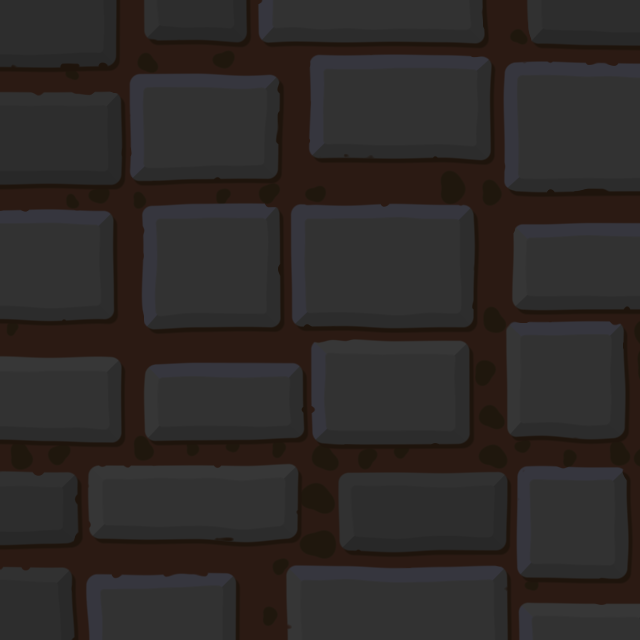
Write a WebGL 1 fragment shader that draws this texture.

```glsl
precision highp float;
uniform vec2 u_resolution;

#define CELL vec2(0.30, 0.207)
#define JITTER vec2(0.36, 0.42)
#define GAP 0.0065
#define POCKET vec2(0.15, 0.27)
#define CORNER 0.016
#define BEVEL 0.021
#define WOBBLE 0.006
#define SHADOW vec2(0.006, -0.007)
#define PEBBLE_CELL 0.066
#define PEBBLE_MAX 0.036

const vec3 DIRT = vec3(0.167, 0.103, 0.076);
const vec3 DIRT_SHADOW = vec3(0.118, 0.078, 0.047);
const vec3 PEBBLE = vec3(0.122, 0.092, 0.052);
const vec3 STONE_DARK = vec3(0.178);
const vec3 STONE_LIGHT = vec3(0.198);
const vec3 BLUE_RIM = vec3(0.212, 0.212, 0.245);

float hash(vec2 p) {
  vec3 q = fract(vec3(p.xyx) * 0.1031 + 0.37);
  q += dot(q, q.yzx + 33.33);
  return fract((q.x + q.y) * q.z);
}

float noise(vec2 p) {
  vec2 i = floor(p), f = fract(p);
  f = f * f * (3.0 - 2.0 * f);
  return mix(mix(hash(i), hash(i + vec2(1, 0)), f.x),
             mix(hash(i + vec2(0, 1)), hash(i + vec2(1, 1)), f.x), f.y);
}

float roundBox(vec2 p, vec2 b, float r) {
  vec2 q = abs(p) - b + r;
  return length(max(q, 0.0)) + min(max(q.x, q.y), 0.0) - r;
}

// Each grid cell holds one wall: its position is jittered about the middle.
vec2 wall(vec2 c) {
  return c + 0.5 + JITTER * (vec2(hash(c + 3.0), hash(c + 47.0)) - 0.5);
}

// Pinwheel tiling: four walls around a grid corner bound one block.
void blockBounds(vec2 v, out vec2 center, out vec2 halfSize) {
  float odd = mod(v.x + v.y, 2.0);
  vec2 lo = vec2(wall(v + vec2(-1.0, odd - 1.0)).x, wall(v + vec2(-odd, -1.0)).y);
  vec2 hi = vec2(wall(v + vec2(0.0, -odd)).x, wall(v + vec2(odd - 1.0, 0.0)).y);
  vec2 size = hi - lo;
  // Strongly skewed insets leave a few wide dirt pockets.
  vec2 insetLo = pow(vec2(hash(v + 11.0), hash(v + 23.0)), vec2(3.5));
  vec2 insetHi = pow(vec2(hash(v + 31.0), hash(v + 59.0)), vec2(3.5));
  lo = (lo + insetLo * POCKET * size) * CELL + GAP;
  hi = (hi - insetHi * POCKET * size) * CELL - GAP;
  center = 0.5 * (lo + hi);
  halfSize = 0.5 * (hi - lo);
}

// Distance to the nearest block, its shadow distance, and its bounds.
float nearestBlock(vec2 p, out float shadow, out vec2 id, out vec2 q, out vec2 b) {
  float best = 1e3;
  shadow = 1e3;
  vec2 cell = floor(p / CELL);
  for (int j = 0; j < 2; j++)
    for (int i = 0; i < 2; i++) {
      vec2 v = cell + vec2(float(i), float(j)), center, halfSize;
      blockBounds(v, center, halfSize);
      float d = roundBox(p - center, halfSize, CORNER);
      shadow = min(shadow, roundBox(p - center - SHADOW, halfSize, CORNER));
      if (d < best) { best = d; id = v; q = p - center; b = halfSize; }
    }
  return best;
}

// Egg-shaped pebbles, kept only where the dirt leaves room for them.
float pebbles(vec2 p) {
  float best = 1e3, shadow;
  vec2 cell = floor(p / PEBBLE_CELL), id, q, b;
  for (int j = -1; j <= 1; j++)
    for (int i = -1; i <= 1; i++) {
      vec2 c = cell + vec2(float(i), float(j));
      vec2 offset = vec2(hash(c + 71.0), hash(c + 83.0)) - 0.5;
      vec2 center = (c + 0.5 + 0.5 * offset) * PEBBLE_CELL;
      float room = nearestBlock(center, shadow, id, q, b);
      float radius = min(mix(0.011, PEBBLE_MAX, hash(c + 97.0)), room * 0.8);
      vec2 r = p - center;
      float angle = atan(r.y, r.x), phase = 6.283 * hash(c + 101.0);
      float outline = 1.0 + 0.16 * sin(2.0 * angle + phase) + 0.09 * sin(3.0 * angle - phase);
      if (radius > 0.009) best = min(best, length(r) - radius * outline);
    }
  return best;
}

// Flat top framed by four mitred bevels, lit from the upper left.
vec3 stoneColor(vec2 q, vec2 b, vec2 id, float rough, float px) {
  float light = step(0.5, hash(id + 131.0));
  vec3 face = mix(STONE_DARK, STONE_LIGHT, light);
  vec3 topRim = mix(face * 1.09, BLUE_RIM, light * step(0.35, hash(id + 149.0)));
  vec3 leftRim = mix(face * 1.07, BLUE_RIM, light * step(0.35, hash(id + 163.0)));
  vec3 horizontal = q.y > 0.0 ? topRim : face * 0.88;
  vec3 vertical = q.x < 0.0 ? leftRim : face * 0.90;
  vec2 edge = b - abs(q);
  vec3 rim = mix(horizontal, vertical, smoothstep(-px, px, edge.y - edge.x));
  float plateau = roundBox(q, b - BEVEL, 0.007) + rough;
  return mix(face, rim, smoothstep(-px, px, plateau));
}

void main() {
  vec2 p = gl_FragCoord.xy / u_resolution.y;
  float px = 1.1 / u_resolution.y;

  // Slightly bowed sides with occasional chips.
  vec2 bent = p + WOBBLE * (vec2(noise(p * 13.0), noise(p * 13.0 + 40.0)) - 0.5);
  float chip = 0.006 * smoothstep(0.76, 1.0, noise(p * 50.0 + 9.0));
  float rough = 0.003 * (noise(p * 24.0 + 17.0) - 0.5);

  float shadow;
  vec2 id, q, b;
  float d = nearestBlock(bent, shadow, id, q, b) + chip;

  vec3 color = mix(PEBBLE, DIRT, smoothstep(-px, px, pebbles(p)));
  color = mix(DIRT_SHADOW, color, smoothstep(-0.002, 0.002, shadow));
  color = mix(stoneColor(q, b, id, rough, px), color, smoothstep(-px, px, d));
  gl_FragColor = vec4(color, 1.0);
}
```
